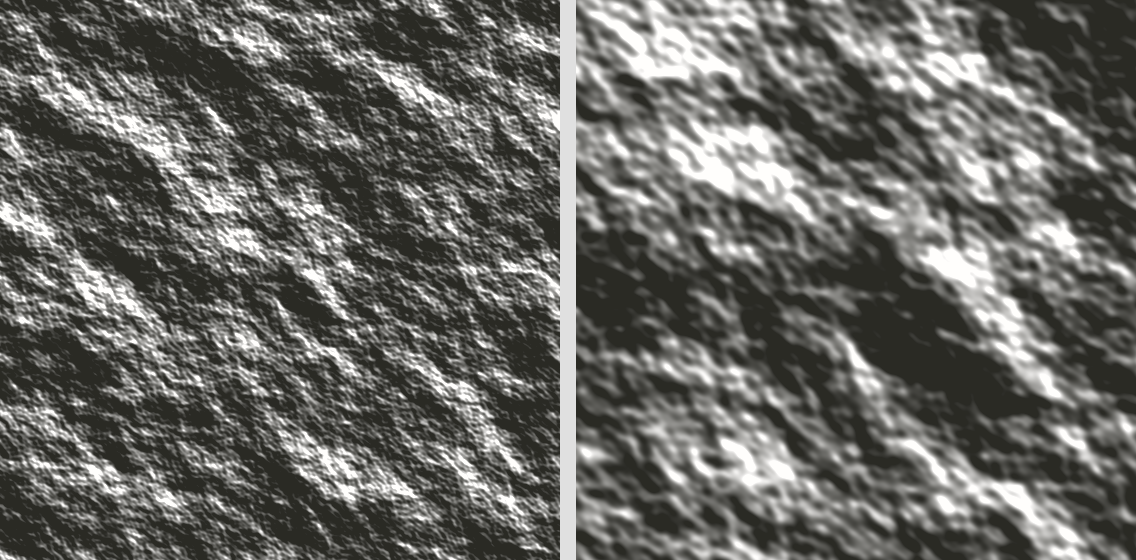
Left, the full canvas; right, a detail of the centre.
Reproduce this texture procedurally as a WebGL 1 fragment shader.

```glsl
precision highp float;
// Rough dark stone under raking light, with ridges falling to the right.
// The slope of layered gradient noise is taken along the light direction,
// octave by octave, then mapped through a tone curve with clipped shadows.

uniform vec2 u_resolution;

const vec3 SHADOW = vec3(0.163, 0.163, 0.143);
const vec3 HIGHLIGHT = vec3(1.0, 0.995, 0.99);
const float RIDGE_ANGLE = -0.60;   // radians, direction the ridges run
const float RIDGE_STRETCH = 1.3;   // extra length along the ridges
const float BASE_CELLS = 5.0;      // coarsest noise cells per canvas
const float LACUNARITY = 1.95;     // frequency step between octaves
const float OCTAVE_TURN = 0.65;    // rotation step that hides the lattice
const float SLOPE_STEP = 0.2;      // half sampling distance, in cells
const float CONTRAST = 0.73;       // brings the slope to unit deviation
const vec3 TONE = vec3(0.179, 0.280, 0.0655); // constant, linear, square
const int OCTAVES = 6;

mat2 rotation(float angle) {
  float c = cos(angle);
  float s = sin(angle);
  return mat2(c, s, -s, c);
}

float hash(vec2 cell) {
  vec3 h = fract(vec3(cell.xyx) * vec3(0.1031, 0.1030, 0.0973));
  h += dot(h, h.yzx + 33.33);
  return fract((h.x + h.y) * h.z);
}

// Dot product of a corner's random unit gradient with the offset from it
float cornerSlope(vec2 cell, vec2 offset) {
  float angle = 6.28319 * hash(cell);
  return dot(vec2(cos(angle), sin(angle)), offset);
}

float gradientNoise(vec2 p) {
  vec2 cell = floor(p);
  vec2 f = p - cell;
  vec2 blend = f * f * f * (f * (f * 6.0 - 15.0) + 10.0);
  vec2 right = vec2(1.0, 0.0);
  vec2 up = vec2(0.0, 1.0);
  float low = mix(cornerSlope(cell, f),
                  cornerSlope(cell + right, f - right), blend.x);
  float high = mix(cornerSlope(cell + up, f - up),
                   cornerSlope(cell + 1.0, f - 1.0), blend.x);
  return mix(low, high, blend.y);
}

// Every octave adds the same slope, so grain and ridges are equally strong
float litSlope(vec2 p) {
  vec2 light = vec2(0.0, 1.0);
  mat2 turn = rotation(OCTAVE_TURN);
  float slope = 0.0;
  p *= BASE_CELLS;
  for (int i = 0; i < OCTAVES; i++) {
    vec2 q = p + 37.3 * float(i + 1);
    vec2 d = light * SLOPE_STEP;
    slope += (gradientNoise(q + d) - gradientNoise(q - d)) / (2.0 * SLOPE_STEP);
    p = turn * p * LACUNARITY;
    light = turn * light;
  }
  return slope;
}

void main() {
  vec2 uv = gl_FragCoord.xy / min(u_resolution.x, u_resolution.y);

  // Align x with the ridges, y with the light
  vec2 p = rotation(-RIDGE_ANGLE) * uv;
  p.x /= RIDGE_STRETCH;

  // Tone curve: flat shadows, steep highlights
  float s = max(litSlope(p) * CONTRAST, -2.0);
  float tone = clamp(TONE.x + s * (TONE.y + s * TONE.z), 0.0, 1.0);
  gl_FragColor = vec4(mix(SHADOW, HIGHLIGHT, tone), 1.0);
}
```
